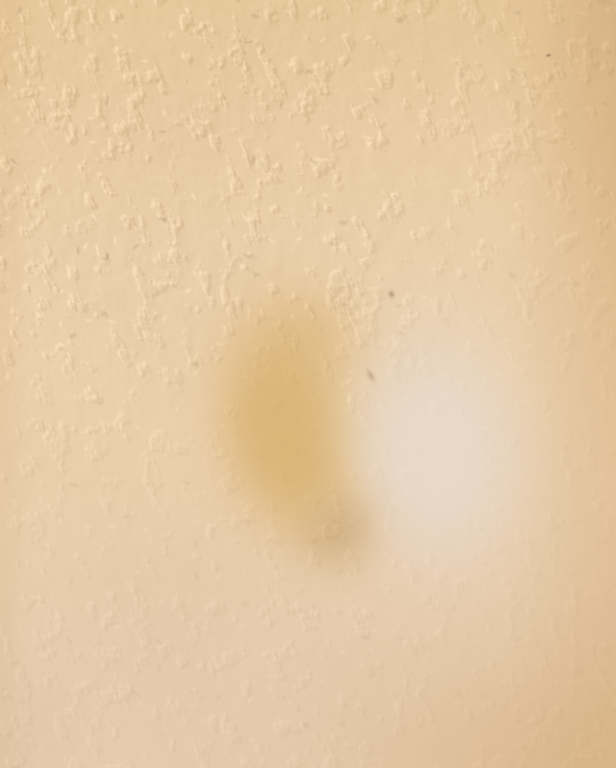
Reproduce this texture procedurally as a WebGL 2 fragment shader.

```glsl
#version 300 es
precision highp float;

uniform vec2 u_resolution;
out vec4 outColor;

const vec3 CREAM = vec3(0.918, 0.812, 0.670);
const vec3 WARM_TOP = vec3(0.900, 0.780, 0.605);
const vec3 ROSY_BASE = vec3(0.896, 0.790, 0.675);
const vec3 TAN_EDGE = vec3(0.825, 0.675, 0.480);
const vec3 OCHRE = vec3(0.845, 0.690, 0.430);
const vec3 DUSK = vec3(0.800, 0.680, 0.515);
const vec3 PEARL = vec3(0.905, 0.858, 0.815);
const vec3 SPECK = vec3(0.560, 0.460, 0.340);

float hash(vec2 p) {
    vec3 q = fract(vec3(p.xyx) * 0.1031);
    q += dot(q, q.yzx + 33.33);
    return fract((q.x + q.y) * q.z);
}

float noise(vec2 p) {
    vec2 cell = floor(p), f = fract(p);
    vec2 w = f * f * f * (f * (f * 6.0 - 15.0) + 10.0);
    float low = mix(hash(cell), hash(cell + vec2(1, 0)), w.x);
    float high = mix(hash(cell + vec2(0, 1)), hash(cell + vec2(1, 1)), w.x);
    return mix(low, high, w.y);
}

float fbm(vec2 p) {
    float sum = 0.0, gain = 0.5;
    for (int i = 0; i < 4; i++) {
        sum += gain * noise(p);
        p = mat2(0.8, 0.6, -0.6, 0.8) * p * 2.03 + 7.1;
        gain *= 0.5;
    }
    return sum;
}

mat2 rotation(float angle) {
    float c = cos(angle), s = sin(angle);
    return mat2(c, -s, s, c);
}

// Soft elliptical spot, rotated by angle
float glow(vec2 p, vec2 center, vec2 radii, float angle) {
    vec2 q = rotation(angle) * (p - center) / radii;
    return exp(-dot(q, q));
}

// Flat-topped spot with a soft rim
float pool(vec2 p, vec2 center, vec2 radii, float angle) {
    vec2 q = rotation(angle) * (p - center) / radii;
    float d = dot(q, q);
    return exp(-d * sqrt(d));
}

// Plaster height: broad ripples with raised flakes
float plasterHeight(vec2 p) {
    vec2 q = rotation(0.45) * p;
    float flakes = smoothstep(0.52, 0.78, fbm(q * vec2(66.0, 44.0)));
    return 0.55 * fbm(q * vec2(46.0, 34.0) + 19.0) + 0.65 * flakes;
}

// Slope of the plaster along the light direction
float relief(vec2 p, vec2 light) {
    return plasterHeight(p) - plasterHeight(p + light);
}

// Sparse short strokes, one candidate per cell
float strokes(vec2 p, float scale, float density, float seed) {
    vec2 g = p * scale, cell = floor(g);
    float chance = step(hash(cell + seed), density);
    vec2 center = 0.3 + 0.4 * vec2(hash(cell + seed + 3.7), hash(cell + seed + 8.3));
    vec2 q = rotation(6.28 * hash(cell + seed + 5.1)) * (fract(g) - center);
    q.y += 0.12 * (noise(g * 5.0) - 0.5);
    return chance * (1.0 - smoothstep(0.02, 0.10, length(q * vec2(0.45, 1.0))));
}

vec3 wallColor(vec2 p, float width) {
    float x = p.x / width;
    vec3 color = mix(ROSY_BASE, CREAM, smoothstep(0.02, 0.55, p.y));
    color = mix(color, WARM_TOP, 0.85 * smoothstep(0.58, 1.05, p.y));
    float rightEdge = smoothstep(0.78, 1.04, x) * mix(0.4, 0.72, smoothstep(0.25, 1.0, p.y));
    color = mix(color, TAN_EDGE, rightEdge);
    color = mix(color, TAN_EDGE, 0.55 * glow(p, vec2(width, 0.0), vec2(0.30, 0.16), 0.0));
    color = mix(color, TAN_EDGE, 0.16 * (1.0 - smoothstep(0.0, 0.06, x)));
    return color + 0.018 * (fbm(p * 5.0) - 0.47);
}

void main() {
    vec2 p = gl_FragCoord.xy / u_resolution.y;
    float width = u_resolution.x / u_resolution.y;
    p.x *= 0.8008 / width;
    vec3 color = wallColor(p, 0.8008);

    // Dent: ochre crescent, dusky tail and pearly lit side
    float body = pool(p, vec2(0.366, 0.450), vec2(0.084, 0.132), 0.12);
    float crown = glow(p, vec2(0.405, 0.565), vec2(0.070, 0.062), -0.5);
    float tail = pool(p, vec2(0.413, 0.345), vec2(0.056, 0.092), 0.58);
    float shade = 1.0 - (1.0 - 0.80 * body) * (1.0 - 0.38 * crown) * (1.0 - 0.38 * tail);
    float lit = pool(p, vec2(0.568, 0.412), vec2(0.108, 0.145), 0.08);
    float halo = glow(p, vec2(0.555, 0.430), vec2(0.150, 0.200), 0.0);
    color = mix(color, PEARL, 0.22 * halo);
    color = mix(color, PEARL, 0.72 * lit);
    color = mix(color, OCHRE, shade);
    color = mix(color, DUSK, 0.60 * glow(p, vec2(0.440, 0.308), vec2(0.048, 0.040), 0.65));

    // Plaster grain, roughest at the upper left and smooth in the dent
    float rough = mix(0.40, 1.0, smoothstep(0.35, 0.80, p.y - 0.25 * p.x + 0.12));
    rough *= mix(1.0, 0.6, smoothstep(0.35, 0.75, p.x));
    rough *= 1.0 - 0.75 * max(body, lit);
    float slope = relief(p, vec2(-0.0035, 0.0025));
    color += vec3(0.13, 0.14, 0.15) * rough * clamp(slope, -0.38, 0.45);
    color += vec3(0.045, 0.05, 0.055) * rough * strokes(p, 30.0, 0.22, 11.0);
    color = mix(color, SPECK, 0.20 * rough * strokes(p, 26.0, 0.14, 41.0));

    // Small dark nicks
    float nicks = glow(p, vec2(0.713, 0.928), vec2(0.0028, 0.0018), 0.3);
    nicks += 0.7 * glow(p, vec2(0.509, 0.617), vec2(0.0035, 0.0045), 0.4);
    nicks += 0.5 * glow(p, vec2(0.482, 0.511), vec2(0.0035, 0.0080), 0.5);
    nicks += 0.4 * glow(p, vec2(0.330, 0.792), vec2(0.0030, 0.0080), -0.4);
    color = mix(color, SPECK, 0.75 * min(nicks, 1.0));

    outColor = vec4(clamp(color, 0.0, 1.0), 1.0);
}
```
